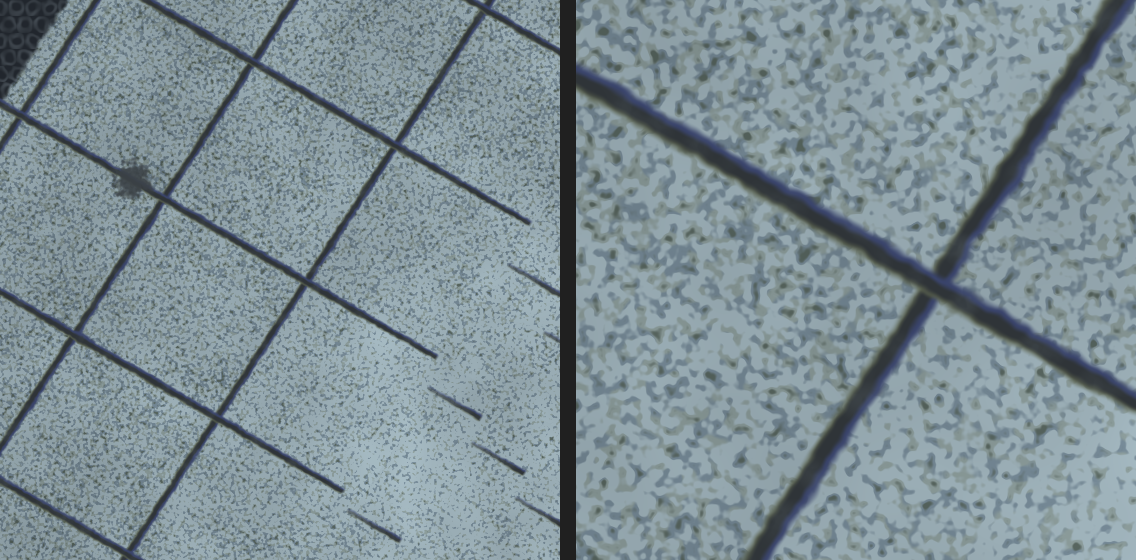
Left, the full canvas; right, a detail of the centre.
Reproduce this texture procedurally as a Shadertoy shader.

```glsl
// Lattice: a crossing point and the two tile edges that leave it
const vec2 ORIGIN = vec2(0.547, 0.497);
const vec2 EDGE_A = vec2(0.2546, -0.1484);
const vec2 EDGE_B = vec2(-0.1595, -0.2435);
const vec2 SPACING = vec2(0.2942, 0.2907);  // distance between parallel joints

// Joints and dashes
const float JOINT_HALF = 0.0070;
const float DASH_HALF = 0.0048;
const float SOFTNESS = 0.0026;
const float ROW_END = 0.915;
const float DASH_START = 0.97;
const float DASH_LENGTH = 0.37;
const float DASH_STEP = 0.405;

// Wear
const vec2 STAIN_CENTER = vec2(0.238, 0.678);
const float STAIN_RADIUS = 0.033;
const float PAD_EDGE = -2.145;
const float PAD_BUMPS = 34.0;
const float GRAIN_SCALE = 142.0;

// Colours
const vec3 PALE = vec3(0.58, 0.652, 0.682);
const vec3 SLATE = vec3(0.425, 0.497, 0.545);
const vec3 WARM = vec3(0.505, 0.565, 0.56);
const vec3 SPECK = vec3(0.31, 0.36, 0.335);
const vec3 JOINT = vec3(0.185, 0.205, 0.22);
const vec3 OLIVE = vec3(0.36, 0.39, 0.31);
const vec3 NAVY = vec3(0.225, 0.265, 0.42);
const vec3 PAD_DARK = vec3(0.13, 0.15, 0.175);
const vec3 PAD_LIGHT = vec3(0.27, 0.30, 0.33);

vec2 hash2(vec2 p) {
    vec3 q = fract(p.xyx * vec3(0.1031, 0.1030, 0.0973));
    q += dot(q, q.yzx + 33.33);
    return fract((q.xx + q.yz) * q.zy);
}

float corner(vec2 cell, vec2 offset) {
    return dot(hash2(cell) * 2.0 - 1.0, offset);
}

float gradientNoise(vec2 p) {
    vec2 i = floor(p), f = fract(p), e = vec2(1, 0);
    vec2 w = f * f * f * (f * (f * 6.0 - 15.0) + 10.0);
    return mix(mix(corner(i, f), corner(i + e, f - e), w.x),
               mix(corner(i + e.yx, f - e.yx), corner(i + 1.0, f - 1.0), w.x), w.y);
}

// Speckled stone with broad patches of light and grain
vec3 stone(vec2 p, vec2 tile) {
    vec2 q = mat2(0.8, 0.6, -0.6, 0.8) * p;
    float grain = gradientNoise(q * GRAIN_SCALE)
                + 0.5 * gradientNoise(p * GRAIN_SCALE * 1.7 + 17.0)
                + 0.3 * gradientNoise(q * GRAIN_SCALE * 0.45 + 5.0);
    float glow = smoothstep(0.75, 0.0, length(p - vec2(0.88, 0.16)));
    grain += 0.25 * gradientNoise(p * 14.0) - 0.14 * glow;
    float warmth = smoothstep(-0.08, 0.1, gradientNoise(q * 80.0 + 31.0));
    vec3 color = mix(PALE, mix(SLATE, WARM, warmth), smoothstep(-0.12, 0.13, grain));
    color = mix(color, SPECK, 0.95 * smoothstep(0.2, 0.56, grain));
    float tone = 0.98 + 0.10 * glow + 0.03 * (hash2(tile + 40.0).x - 0.5);
    return color * (tone + 0.12 * gradientNoise(p * 5.0) + 0.06 * gradientNoise(p * 17.0));
}

// Studded rubber
vec3 pad(vec2 p) {
    vec2 q = p * PAD_BUMPS;
    q.x += 0.5 * mod(floor(q.y), 2.0);
    float r = length(fract(q) - 0.5) + 0.25 * gradientNoise(p * 70.0);
    float rim = smoothstep(0.15, 0.36, r) * smoothstep(0.6, 0.4, r);
    return mix(PAD_DARK, PAD_LIGHT, rim * (0.6 + 0.8 * gradientNoise(p * 45.0)));
}

// Line with an olive fringe on its negative side and navy on the other
vec3 paintLine(vec3 color, float d, float halfWidth, float amount) {
    float soft = max(SOFTNESS, 0.8 / iResolution.y);
    float s = d / halfWidth;
    vec3 ink = mix(OLIVE, JOINT, smoothstep(-1.05, -0.35, s));
    ink = mix(ink, NAVY, smoothstep(0.1, 0.7, s));
    float cover = 1.0 - smoothstep(halfWidth - soft, halfWidth + soft, abs(d));
    return mix(color, ink, cover * clamp(amount, 0.0, 1.0));
}

void mainImage(out vec4 fragColor, in vec2 fragCoord) {
    vec2 p = fragCoord / iResolution.y;
    vec2 g = inverse(mat2(EDGE_A, EDGE_B)) * (p - ORIGIN);
    vec2 nearest = round(g);
    vec3 color = stone(p, floor(g));

    // Pad showing past the slab corner
    float padMask = smoothstep(0.02, -0.02, g.x - PAD_EDGE + 0.03 * gradientNoise(p * 60.0));
    color = mix(color, pad(p), padMask * smoothstep(0.02, -0.02, g.y));

    // Joints, with ragged edges and the rows running out on the right
    float ragged = 0.0022 * gradientNoise(p * 35.0) + 0.0022 * gradientNoise(p * 110.0);
    vec2 d = (g - nearest) * SPACING + ragged;
    float wear = 0.98 + 0.25 * gradientNoise(p * 45.0);
    float halfWidth = JOINT_HALF - 0.0016 * smoothstep(0.0, 0.9, g.x)
                    + 0.008 * max(0.0, gradientNoise(p * 24.0) - 0.2);
    float rowEnd = ROW_END - 0.03 * nearest.y;
    color = paintLine(color, d.x, halfWidth, wear * step(g.x, 0.5));
    color = paintLine(color, -d.y, halfWidth, wear * smoothstep(rowEnd + 0.012, rowEnd - 0.012, g.x));

    // Stepped dashes that darken toward their far end
    for (int j = -1; j <= 1; j++) {
        float rise = j < 0 ? 0.25 : 0.158;
        for (int n = 0; n < 4; n++) {
            float along = (g.x - DASH_START - DASH_STEP * float(n)) / DASH_LENGTH;
            float across = (g.y - 0.185 - 0.9 * float(j) - rise * float(n)) * SPACING.y;
            float span = smoothstep(-0.03, 0.03, along) * smoothstep(1.03, 0.97, along);
            float width = DASH_HALF * mix(0.75, 1.2, clamp(along, 0.0, 1.0));
            color = paintLine(color, ragged - across, width,
                              span * wear * mix(0.55, 1.05, along));
        }
    }

    // Crumbly stain on a joint
    float r = length(p - STAIN_CENTER) + 0.025 * gradientNoise(p * 65.0)
            + 0.02 * gradientNoise(p * 140.0);
    float stain = smoothstep(STAIN_RADIUS + 0.008, STAIN_RADIUS - 0.014, r);
    color = mix(color, JOINT * 1.25, 0.9 * stain);

    fragColor = vec4(color, 1.0);
}
```
